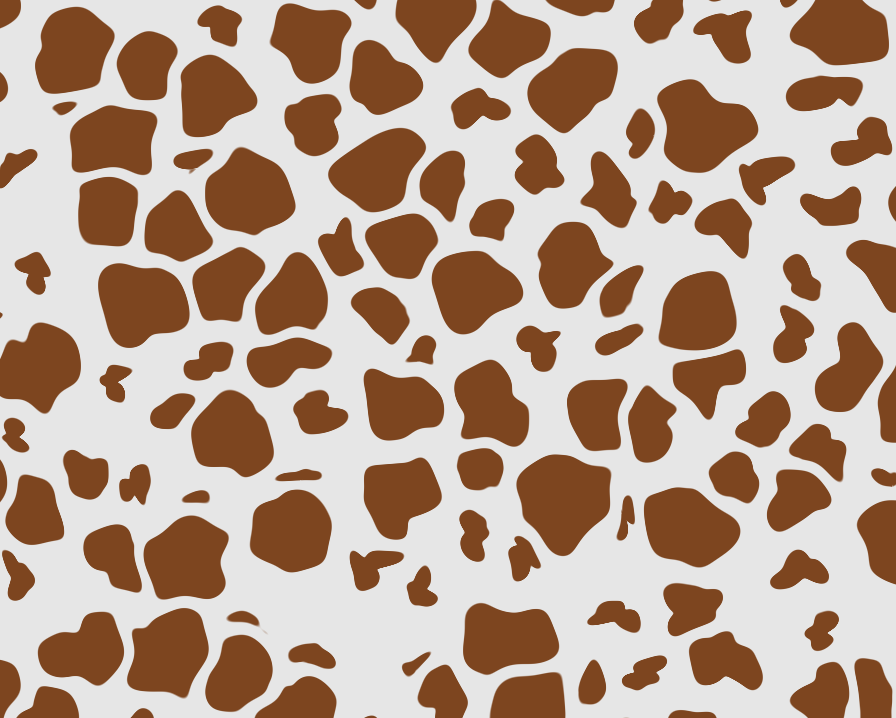
Write a Shadertoy shader that draws this pattern.

```glsl
#define CELLS 9.3        // spots along the canvas height
#define GRID_TURN 0.4    // rotation hiding the grid axes
#define JITTER 0.72      // scatter of spot centres
#define MIN_RADIUS 0.21  // in cells
#define MAX_RADIUS 0.70
#define HALF_GAP 0.07    // least clearance to the border of a cell
#define ROUNDNESS 14.0   // lower values melt corners more
#define WARP 0.06        // waviness of the outlines
#define CREAM vec3(0.902)
#define BROWN vec3(0.49, 0.27, 0.12)

const float TAU = 6.2831853;

vec3 hash3(vec2 cell) {
    vec3 h = fract(cell.xyx * vec3(0.1031, 0.1030, 0.0973));
    h += dot(h, h.yxz + 33.33);
    return fract((h.xxy + h.yzz) * h.zyx);
}

// Spot centre in xy, radius in z
vec3 spotAt(vec2 cell) {
    vec3 h = hash3(cell + 71.0);
    vec2 centre = cell + 0.5 + JITTER * (h.xy - 0.5);
    return vec3(centre, mix(MIN_RADIUS, MAX_RADIUS, h.z));
}

float powerDistance(vec2 p, vec3 spot) {
    vec2 d = p - spot.xy;
    return dot(d, d) - spot.z * spot.z;
}

// Lobed outline: small spots get the deeper waists
float lobedDistance(vec2 p, vec3 spot, vec2 cell) {
    vec2 d = p - spot.xy;
    float angle = atan(d.y, d.x);
    vec3 phase = TAU * hash3(cell + 19.0);
    float lobes = 0.22 * sin(2.0 * angle + phase.x)
                + 0.17 * sin(3.0 * angle + phase.y)
                + 0.08 * sin(5.0 * angle + phase.z);
    float depth = mix(1.4, 0.6, smoothstep(MIN_RADIUS, MAX_RADIUS, spot.z));
    return length(d) - spot.z * (1.0 + depth * lobes);
}

// Negative inside a spot, in cell units
float spotField(vec2 p) {
    vec2 base = floor(p);

    // Owner of this point in the weighted cell diagram
    vec2 ownerCell = base;
    vec3 owner = vec3(0.0);
    float nearest = 1e5;
    for (int y = -2; y <= 2; y++)
    for (int x = -2; x <= 2; x++) {
        vec2 cell = base + vec2(x, y);
        vec3 spot = spotAt(cell);
        float d = powerDistance(p, spot);
        if (d < nearest) {
            nearest = d;
            owner = spot;
            ownerCell = cell;
        }
    }

    // Smooth intersection of the lobed outline with the inset cell borders
    float sum = exp(ROUNDNESS * lobedDistance(p, owner, ownerCell));
    for (int y = -2; y <= 2; y++)
    for (int x = -2; x <= 2; x++) {
        vec2 cell = base + vec2(x, y);
        if (cell == ownerCell) continue;
        vec3 spot = spotAt(cell);
        float border = (powerDistance(p, spot) - nearest)
                     / (2.0 * max(distance(spot.xy, owner.xy), 0.05));
        sum += exp(ROUNDNESS * (HALF_GAP - border));
    }
    return log(sum) / ROUNDNESS;
}

void mainImage(out vec4 fragColor, in vec2 fragCoord) {
    float pixel = CELLS / iResolution.y;
    float c = cos(GRID_TURN), s = sin(GRID_TURN);
    vec2 p = mat2(c, s, -s, c) * (fragCoord * pixel);

    // Layered sines bend the outlines
    p += WARP * sin(7.0 * p.yx + 2.0 * sin(1.7 * p + vec2(0.5, 2.1)));

    float spot = 1.0 - smoothstep(-0.75 * pixel, 0.75 * pixel, spotField(p));
    fragColor = vec4(mix(CREAM, BROWN, spot), 1.0);
}
```
